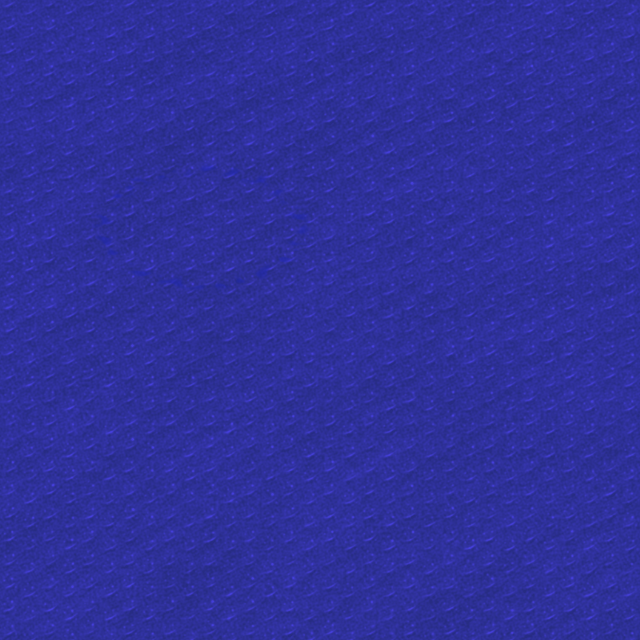
Write a WebGL 1 fragment shader that draws this texture.

```glsl
precision highp float;
// Draws indigo woven cloth with staggered slanted highlights, specks and fine grain.

uniform vec2 u_resolution;

const vec3 DEEP_INDIGO = vec3(0.160, 0.178, 0.540);
const vec3 BRIGHT_VIOLET = vec3(0.260, 0.240, 0.830);
const vec3 PURE_BLUE = vec3(0.120, 0.150, 0.700);
const vec2 WEAVE_COUNT = vec2(32.0, 27.5);
const float COLUMN_STAGGER = 0.36;
const float SLANT = 0.42;
const float TAU = 6.2831853;

vec2 hash2(vec2 p) {
  vec3 q = fract(p.xyx * vec3(0.1031, 0.1030, 0.0973));
  q += dot(q, q.yzx + 33.33);
  return fract((q.xx + q.yz) * q.zy);
}

float gradientDot(vec2 corner, vec2 offset) {
  float angle = TAU * hash2(corner).x;
  return dot(vec2(cos(angle), sin(angle)), offset);
}

// Gradient noise, roughly -0.7 to 0.7
float gradientNoise(vec2 p) {
  vec2 i = floor(p);
  vec2 f = fract(p);
  vec2 u = f * f * f * (f * (f * 6.0 - 15.0) + 10.0);
  vec2 e = vec2(1.0, 0.0);
  float low = mix(gradientDot(i, f), gradientDot(i + e.xy, f - e.xy), u.x);
  float high = mix(gradientDot(i + e.yx, f - e.yx), gradientDot(i + e.xx, f - e.xx), u.x);
  return mix(low, high, u.y);
}

float softBump(float d, float width) {
  return exp(-d * d / (width * width));
}

// Thin crescent rising to the right, tapered at both ends
float streak(vec2 p, float halfLength, float thickness) {
  float curve = SLANT * p.x + 22.0 * p.x * p.x;
  return softBump(p.y - curve, thickness) * softBump(p.x, halfLength);
}

float speck(vec2 p, vec2 center, float size) {
  return softBump(length(p - center), size);
}

// One shaded crescent and a few specks in each staggered cell
float weaveMarks(vec2 uv, float pixel) {
  vec2 grid = uv * WEAVE_COUNT;
  grid.y += COLUMN_STAGGER * mod(floor(grid.x), 2.0);
  vec2 cell = floor(grid);
  vec2 jitter = hash2(cell + 17.0);
  vec2 strength = 0.5 + 0.5 * hash2(cell + 71.0);
  vec2 p = (fract(grid) - 0.5) / WEAVE_COUNT + (jitter - 0.5) * 0.002;

  float thickness = max(0.0018, 0.7 * pixel);
  float size = max(0.0021, 0.8 * pixel);
  vec2 q = p + vec2(0.0, 0.007);
  float crescent = streak(q, 0.0075, thickness);
  float shadow = streak(q + vec2(0.0, 0.0045), 0.009, 0.0024);
  float specks = strength.y * speck(p, vec2(0.004, 0.005), size)
    + 0.55 * strength.x * speck(p, vec2(-0.008, 0.002), size * 0.85)
    + 0.45 * strength.y * speck(p, vec2(-0.003, 0.011), size * 0.85)
    + 0.40 * strength.x * speck(p, vec2(0.010, -0.008), size * 0.85);
  return 0.85 * strength.x * crescent - 0.2 * shadow + specks;
}

// Broad and middle shading: slanted ridges, folds and patches
float clothShade(vec2 uv, vec2 slanted) {
  float warp = 0.35 * gradientNoise(uv * 24.0);
  float ridges = sin(TAU * (WEAVE_COUNT.y * uv.y - 0.5 * WEAVE_COUNT.x * uv.x + warp));
  float folds = gradientNoise(slanted * vec2(5.0, 17.0));
  float patches = gradientNoise(slanted * vec2(32.0, 66.0) + 9.0);
  return 0.035 * ridges + 0.12 * folds + 0.15 * patches;
}

// Fine grain with short crossing threads
float threadGrain(vec2 uv, vec2 slanted) {
  float grain = gradientNoise(uv * 225.0);
  float threads = gradientNoise(slanted * vec2(120.0, 230.0) + 31.0);
  float crossings = gradientNoise(vec2(uv.x + 0.5 * uv.y, uv.y) * vec2(220.0, 110.0) + 57.0);
  return 0.30 * grain + 0.22 * threads + 0.16 * crossings;
}

// Broken oval of purer blue dashes
float blueOval(vec2 uv, vec2 center, vec2 radii) {
  float ring = softBump(length((uv - center) / radii) - 1.0, 0.08);
  float breaks = smoothstep(0.0, 0.35, gradientNoise(uv * vec2(45.0, 90.0) + 5.0));
  return ring * breaks;
}

void main() {
  vec2 uv = gl_FragCoord.xy / u_resolution.y;
  vec2 slanted = vec2(uv.x, uv.y - SLANT * uv.x);
  float pixel = 1.0 / u_resolution.y;
  vec2 stainCenter = vec2(0.315, 0.645);

  // Cloth tone, slightly darker around the stain
  float stain = softBump(length(uv - stainCenter), 0.16);
  float tone = 0.20 + clothShade(uv, slanted) + threadGrain(uv, slanted)
    + weaveMarks(uv, pixel) - 0.06 * stain;
  vec3 color = mix(DEEP_INDIGO, BRIGHT_VIOLET, clamp(tone, -0.08, 1.08));

  // Faint blue dashes over the weave
  float dashes = blueOval(uv, stainCenter, vec2(0.155, 0.09));
  color = mix(color, PURE_BLUE, 0.5 * dashes);

  gl_FragColor = vec4(color, 1.0);
}
```
